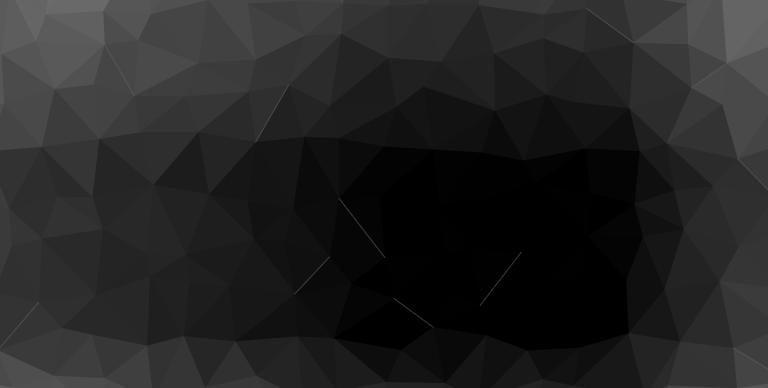
Give the GLSL for this background, as a WebGL 1 fragment shader.

```glsl
precision highp float;

// A dark low-poly backdrop: a jittered grid is split into flat triangles, each
// shaded by a smooth brightness field sampled at its centroid. The field is
// black in a pool right of centre; a few triangle seams catch a thin light.

uniform vec2 u_resolution;

const float ROWS = 8.0;          // grid cells over the canvas height
const float JITTER = 0.62;       // full range of vertex displacement, in cells
const float SEAM_WIDTH = 0.02;   // in cells
const float SEAM_CHANCE = 0.06;
const float SEAM_LIGHT = 0.38;

float hash(vec2 p) {
    vec3 q = fract(vec3(p.xyx) * 0.1031);
    q += dot(q, q.yzx + 33.33);
    return fract((q.x + q.y) * q.z);
}

vec2 gridVertex(vec2 id) {
    vec2 offset = vec2(hash(id + 7.3), hash(id + 41.7)) - 0.5;
    return id + JITTER * offset;
}

// Signed distance to the line a-b, positive on its left
float edgeDistance(vec2 p, vec2 a, vec2 b) {
    vec2 ab = b - a;
    vec2 ap = p - a;
    return (ab.x * ap.y - ab.y * ap.x) / length(ab);
}

float segmentDistance(vec2 p, vec2 a, vec2 b) {
    vec2 ab = b - a;
    vec2 ap = p - a;
    return length(ap - ab * clamp(dot(ap, ab) / dot(ab, ab), 0.0, 1.0));
}

// Brightness rises from a black rectangle towards each canvas side
float brightness(vec2 uv) {
    vec4 outside = vec4(0.49 - uv.x, uv.x - 0.80, 0.135 - uv.y, uv.y - 0.56);
    vec4 reach = vec4(0.49, 0.20, 0.135, 0.44);    // left, right, bottom, top
    vec4 sideLight = vec4(0.21, 0.22, 0.11, 0.195);
    return dot(pow(max(outside / reach, 0.0), vec4(0.78)), sideLight);
}

// Shade and coverage of one counter-clockwise triangle, premultiplied
vec2 facet(vec2 p, vec2 a, vec2 b, vec2 c, vec2 gridSize, float pixel) {
    float inside = min(edgeDistance(p, a, b),
                   min(edgeDistance(p, b, c), edgeDistance(p, c, a)));
    float coverage = clamp(inside / pixel + 0.5, 0.0, 1.0);
    vec2 centroid = (a + b + c) / 3.0;
    float tilt = hash(centroid * 17.0) - 0.5;
    float shade = brightness(centroid / gridSize);
    shade = max(shade * (1.0 + 0.17 * tilt) + 0.008 * tilt, 0.0);
    return vec2(shade, 1.0) * coverage;
}

void main() {
    float pixel = ROWS / u_resolution.y;
    vec2 p = gl_FragCoord.xy * pixel;
    vec2 gridSize = u_resolution * pixel;
    vec2 home = floor(p);

    vec2 mesh = vec2(0.0);
    float seam = 0.0;
    for (int j = -1; j <= 1; j++) {
        for (int i = -1; i <= 1; i++) {
            vec2 id = home + vec2(float(i), float(j));
            vec2 a = gridVertex(id);
            vec2 b = gridVertex(id + vec2(1.0, 0.0));
            vec2 c = gridVertex(id + vec2(1.0, 1.0));
            vec2 d = gridVertex(id + vec2(0.0, 1.0));

            // Turn the quad so that a-c is its shorter diagonal
            if (distance(b, d) < distance(a, c)) {
                vec2 first = a;
                a = b;
                b = c;
                c = d;
                d = first;
            }
            mesh += facet(p, a, b, c, gridSize, pixel);
            mesh += facet(p, a, c, d, gridSize, pixel);

            // Thin light along a few diagonals
            float lit = step(hash(id + 91.4), SEAM_CHANCE);
            float gap = 0.5 * SEAM_WIDTH - segmentDistance(p, a, c);
            seam = max(seam, lit * clamp(gap / pixel + 0.5, 0.0, 1.0));
        }
    }

    float shade = mesh.x / max(mesh.y, 0.001);
    shade = mix(shade, max(shade, SEAM_LIGHT), 0.6 * seam);
    gl_FragColor = vec4(vec3(shade), 1.0);
}
```
